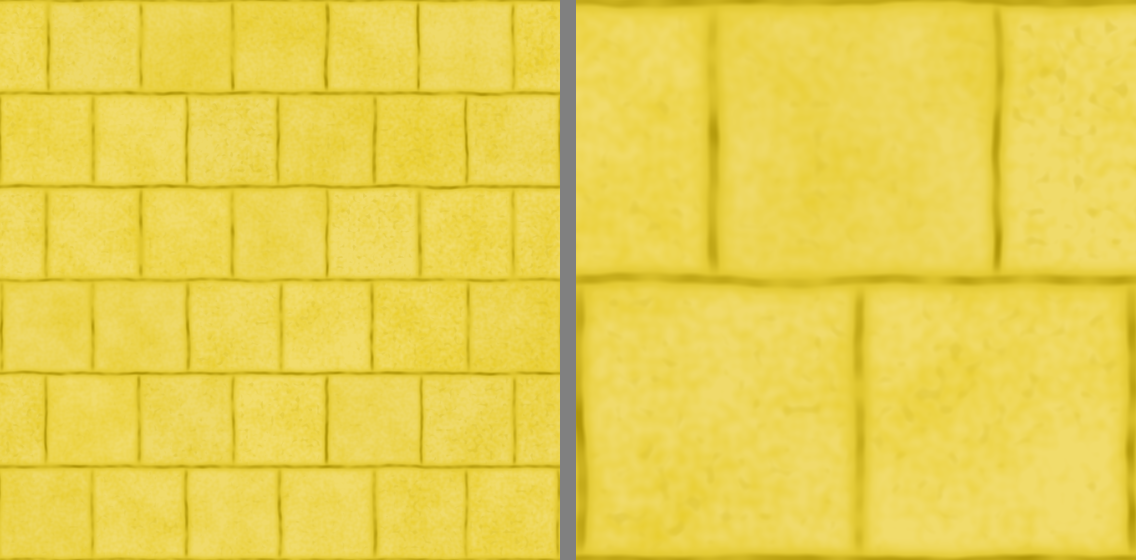
Left, the full canvas; right, a detail of the centre.
Give the GLSL for this texture, as a WebGL 2 fragment shader.

```glsl
#version 300 es
precision highp float;

uniform vec2 u_resolution;
out vec4 fragColor;

const float TILES = 6.0;
const vec3 PALE = vec3(0.936, 0.850, 0.385);
const vec3 GOLDEN = vec3(0.918, 0.818, 0.235);
const vec3 PIT = vec3(0.86, 0.76, 0.19);
const vec3 JOINT_HALO = vec3(0.915, 0.815, 0.225);
const vec3 JOINT_RIM = vec3(0.875, 0.775, 0.18);
const vec3 JOINT_CORE = vec3(0.69, 0.59, 0.03);

vec2 hash2(vec2 cell, float seed) {
    vec3 q = fract(vec3(cell.xyx + seed * 7.31) * vec3(0.1031, 0.1030, 0.0973));
    q += dot(q, q.yzx + 33.33);
    return fract((q.xx + q.yz) * q.zy);
}

float gradientDot(vec2 cell, vec2 offset, float period, float seed) {
    float angle = 6.2832 * hash2(mod(cell, period), seed).x;
    return dot(vec2(cos(angle), sin(angle)), offset);
}

// Gradient noise that wraps after a whole number of cells
float noise(vec2 uv, float period, float seed) {
    vec2 p = uv * period;
    vec2 cell = floor(p);
    vec2 f = p - cell;
    vec2 w = f * f * f * (f * (f * 6.0 - 15.0) + 10.0);
    vec2 e = vec2(1.0, 0.0);
    float low = mix(gradientDot(cell, f, period, seed),
                    gradientDot(cell + e.xy, f - e.xy, period, seed), w.x);
    float high = mix(gradientDot(cell + e.yx, f - e.yx, period, seed),
                     gradientDot(cell + e.xx, f - e.xx, period, seed), w.x);
    return mix(low, high, w.y);
}

// Coverage of a soft line with the given half width
float line(float dist, float halfWidth, float blur) {
    return 1.0 - smoothstep(halfWidth - blur, halfWidth + blur, dist);
}

vec3 tileFace(vec2 uv, vec2 tile) {
    vec2 tint = hash2(tile, 3.0) - 0.5;
    float roughness = 0.7 + 0.7 * hash2(tile, 5.0).x;
    float grain = noise(uv, 140.0, 11.0) + 0.7 * noise(uv, 84.0, 12.0);
    float blotch = 0.9 * noise(uv, 10.0, 13.0) + 0.7 * noise(uv, 22.0, 14.0)
                 + 0.5 * noise(uv, 44.0, 16.0);
    float tone = 0.62 + 0.5 * tint.x + 0.75 * blotch + 0.55 * roughness * grain;
    vec3 color = mix(GOLDEN, PALE, clamp(tone, -0.4, 1.2));
    float pits = smoothstep(0.25, 0.75, noise(uv, 110.0, 15.0) * roughness - 0.3 * blotch);
    return mix(color, PIT, 0.45 * pits) + 0.012 * tint.y;
}

// Golden halo, soft rim and thin dark core
vec3 addJoint(vec3 color, float dist, float strength, float width, float pixel) {
    float halo = line(dist, 0.05 * width, 0.035 + 0.5 * pixel);
    float rim = line(dist, 0.028 * width, 0.022 + 0.5 * pixel);
    float core = line(dist, 0.014 * width, 0.009 + 0.5 * pixel);
    color = mix(color, JOINT_HALO, 0.6 * halo);
    color = mix(color, JOINT_RIM, 0.8 * rim);
    return mix(color, JOINT_CORE, core * strength);
}

void main() {
    vec2 uv = gl_FragCoord.xy / u_resolution;
    float pixel = TILES / min(u_resolution.x, u_resolution.y);

    // Slightly uneven edges
    vec2 wobble = 0.026 * vec2(noise(uv, 12.0, 1.0), noise(uv, 12.0, 2.0))
                + 0.007 * vec2(noise(uv, 60.0, 3.0), noise(uv, 60.0, 4.0));
    vec2 p = uv * TILES + wobble;

    // Running bond: every other row moves by half a tile
    float row = floor(p.y);
    float x = p.x + 0.5 * mod(row, 2.0);
    float side = floor(x + 0.5);
    float bed = floor(p.y + 0.5);
    vec2 sideId = mod(vec2(side, row), TILES);
    vec2 sideRandom = hash2(sideId, 21.0);
    float sideX = side + 0.04 * (hash2(sideId, 22.0).x - 0.5);
    vec2 tile = mod(vec2(side - step(x, sideX), row), TILES);
    vec2 bedRandom = hash2(vec2(mod(bed, TILES), 0.0), 23.0);

    // Joints fade and darken along their length
    float wear = noise(uv, 18.0, 31.0) + 0.7 * noise(uv, 54.0, 32.0);
    float sideStrength = clamp(0.25 + 0.55 * sideRandom.x + 0.8 * wear, 0.05, 1.0);
    float bedStrength = clamp(0.42 + 0.3 * bedRandom.x + 0.8 * wear, 0.1, 1.0);

    vec3 color = tileFace(uv, tile);
    color = addJoint(color, abs(x - sideX), sideStrength, 0.85 + 0.4 * sideRandom.y, pixel);
    color = addJoint(color, abs(p.y - bed), bedStrength, 0.9 + 0.3 * bedRandom.y, pixel);
    fragColor = vec4(clamp(color, 0.0, 1.0), 1.0);
}
```
